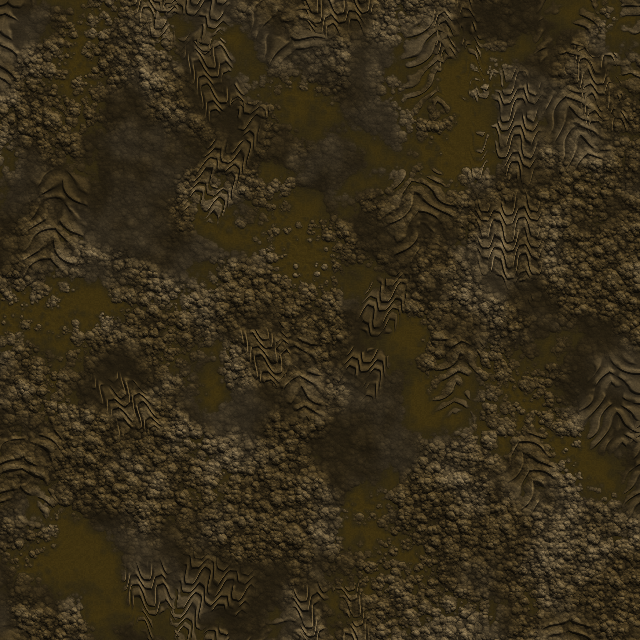
Write a three.js fragment shader that draws this texture.

```glsl
// Wet churned mud: crumbly clods, tyre treads and shallow olive puddles.
// A height field of cellular domes, layered sines and scattered tread strips
// is flooded up to a water level, then lit by its slope.
varying vec2 vUv;

const float WATER_LEVEL = -0.0008;

vec2 hash2(vec2 p) {
  vec2 s = vec2(dot(p, vec2(127.1, 311.7)), dot(p, vec2(269.5, 183.3)));
  return fract(sin(s) * 43758.5);
}

mat2 turn(float a) {
  return mat2(cos(a), sin(a), -sin(a), cos(a));
}

// Layered, mutually warped sines: soft irregular patches around zero.
float swell(vec2 p) {
  float sum = 0.0, amp = 0.6;
  for (int i = 0; i < 5; i++) {
    p = turn(1.1) * p * 1.6 + 1.7;
    sum += amp * sin(p.x + 1.4 * sin(p.y * 0.8)) * cos(p.y * 0.7 + sin(p.x * 0.6));
    amp *= 0.68;
  }
  return sum;
}

// Cellular domes of random size, in canvas units of height.
float clods(vec2 uv, float freq) {
  vec2 p = uv * freq, cell = floor(p);
  float top = 0.0;
  for (int y = -1; y <= 1; y++) {
    for (int x = -1; x <= 1; x++) {
      vec2 id = cell + vec2(float(x), float(y));
      vec2 rnd = hash2(id);
      float radius = 0.3 + 0.45 * rnd.x * rnd.y + 0.15 * rnd.x;
      vec2 d = (p - id - rnd) / radius;
      top = max(top, radius * 0.6 * (1.0 - dot(d, d)));
    }
  }
  return top / freq;
}

// Scattered strips of tread; x is relief, y is how much a strip covers.
vec2 treads(vec2 uv) {
  vec2 result = vec2(0.0);
  for (int i = 0; i < 24; i++) {
    float n = float(i);
    vec2 centre = hash2(vec2(n, n * 1.7 + 3.0));
    vec2 rnd = hash2(vec2(n + 40.0, n * 2.3));
    vec2 q = turn((rnd.x - 0.5) * 0.9) * (fract(uv - centre + 0.5) - 0.5);
    vec2 size = vec2(0.03 + 0.03 * rnd.y, 0.06 + 0.05 * rnd.x);
    vec2 edge = 1.0 - smoothstep(size * 0.7, size * 1.15, abs(q));
    float cover = edge.x * edge.y;

    // Even strips are chevrons, odd ones are rows of stepped scales.
    float zigzag = abs(fract(q.x * 26.0) - 0.5);
    float row = mod(n, 2.0) < 0.5 ? q.y * 42.0 + abs(q.x) * 34.0
                                 : q.y * 50.0 + 1.3 * smoothstep(0.1, 0.4, zigzag);
    float t = fract(row + 0.25 * sin(q.x * 90.0 + n) + 0.2 * sin(q.y * 130.0));
    float lip = smoothstep(0.0, 0.22, t) * (1.0 - smoothstep(0.22, 1.0, t));
    result = max(result, vec2(lip * cover * 0.0055, cover));
  }
  return result;
}

// x is the full height, y the relief above the smooth ground.
vec2 terrain(vec2 uv) {
  float ground = 0.008 * swell(uv * 8.0);
  float rough = 0.22 + 0.78 * smoothstep(-0.35, 0.25, swell(uv * 7.0 + 21.0));
  vec2 tread = treads(uv);
  float broken = smoothstep(-0.5, 0.1, swell(uv * 26.0 + 5.0));
  float crumbs = clods(uv, 48.0) * 0.8 + clods(uv + 0.37, 92.0)
               + clods(uv + 0.71, 175.0) * 0.9;
  float relief = crumbs * rough * (1.0 - 0.5 * tread.y) + tread.x * broken;
  return vec2(ground + relief, relief);
}

// Flood the hollows, leaving a trace of the bed under the water.
float surface(vec2 uv) {
  float h = terrain(uv).x;
  return max(h, WATER_LEVEL + 0.12 * (h - WATER_LEVEL));
}

void main() {
  vec2 uv = vUv;
  vec2 land = terrain(uv);
  float e = 0.0011;
  float here = surface(uv);
  vec2 slope = vec2(surface(uv + vec2(e, 0.0)) - here,
                    surface(uv + vec2(0.0, e)) - here) / e;

  // Slopes facing the upper right catch the light.
  float facing = -dot(slope, normalize(vec2(0.45, 0.9)));
  float light = clamp(1.0 + 0.5 * facing, 0.3, 1.65);

  // Dry mud: brown, with greyer crust on some patches and tall crumbs.
  float crust = smoothstep(-0.3, 0.7, swell(uv * 11.0 + 50.0));
  vec3 mud = mix(vec3(0.195, 0.157, 0.087), vec3(0.255, 0.215, 0.145), crust);
  float hollow = smoothstep(0.0, 0.0045, land.y);
  mud *= mix(0.72, 1.12, hollow);
  mud += vec3(0.045, 0.042, 0.036) * smoothstep(0.005, 0.009, land.y);

  // Puddles: olive, deeper water slightly more yellow.
  float depth = WATER_LEVEL - land.x;
  float wet = smoothstep(-0.0009, 0.0007, depth);
  vec3 water = mix(vec3(0.185, 0.153, 0.07), vec3(0.232, 0.183, 0.062),
                   smoothstep(0.0, 0.004, depth));

  float grain = 0.94 + 0.12 * hash2(floor(uv * 512.0)).x;
  gl_FragColor = vec4(mix(mud, water, wet) * light * grain, 1.0);
}
```
